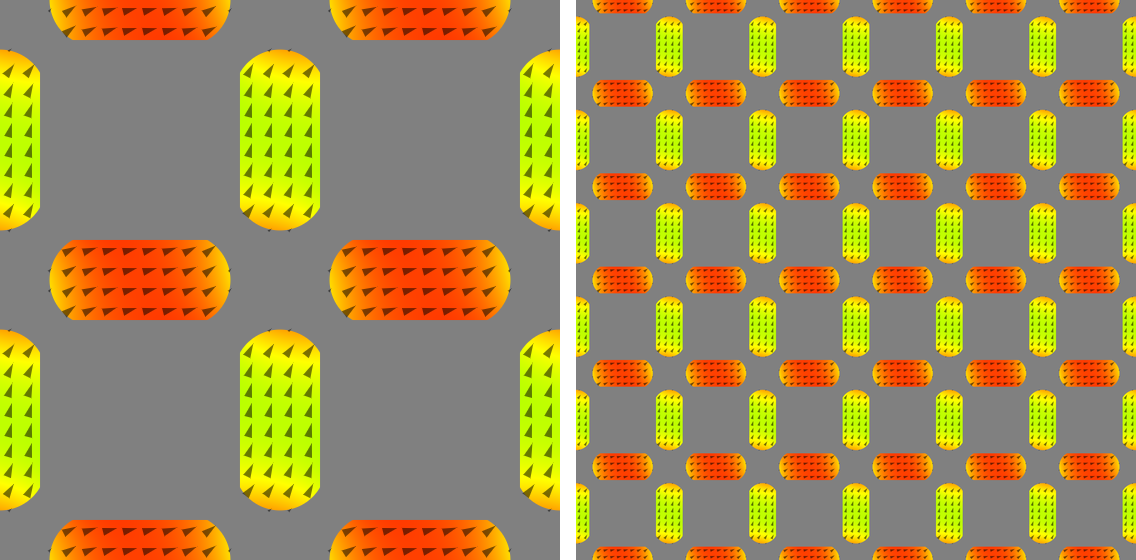
Left: one tile. Right: repeated 3 by 3.
A WebGL 1 fragment shader for this pattern:

```glsl
precision highp float;
// Lattice of upright and lying rounded bars, coloured by the angle of a field of small arrows.

#define REPEATS 2.0          // lattice periods across and down
#define ARROWS 14.0          // arrow cells per period
#define HALF_WIDTH 0.143     // bar half width, in periods
#define HALF_LENGTH 0.323    // bar half length, in periods
#define CAP_RADIUS 0.165     // radius of the bar ends
#define MID_ANGLE 75.0       // field angle in the middle of an upright bar, degrees
#define END_BEND 36.0        // turn of the field towards the bar ends
#define SKEW 9.0             // turn of the field between opposite corners
#define ARROW_HALF 0.36      // arrow half length, in cells
#define ARROW_BASE 0.2       // arrow half width at its base, in cells
#define ARROW_SHADE 0.52     // darkness of the arrows
#define BACKGROUND vec3(0.5)

uniform vec2 u_resolution;

// Offset to the nearest upright bar centre
vec2 barLocal(vec2 p) {
  return fract(p - vec2(0.0, 0.5) + 0.5) - 0.5;
}

// Signed distance to an upright bar: straight sides cut from circular ends
float barDistance(vec2 q) {
  vec2 a = abs(q);
  float cap = length(vec2(a.x, max(a.y - HALF_LENGTH + CAP_RADIUS, 0.0))) - CAP_RADIUS;
  return max(a.x - HALF_WIDTH, cap);
}

// Field angle in degrees inside an upright bar
float barAngle(vec2 q) {
  vec2 s = q / vec2(HALF_WIDTH, HALF_LENGTH);
  float t = abs(s.y);
  return MID_ANGLE - END_BEND * pow(t, 2.4) + 6.0 * t * t * s.x * s.x - SKEW * s.x * s.y;
}

// Nearest bar: x = distance, y = field angle; lying bars mirror upright ones in the diagonal
vec2 latticeField(vec2 p) {
  vec2 upright = barLocal(p);
  vec2 lying = barLocal(p.yx);
  float du = barDistance(upright);
  float dl = barDistance(lying);
  return du < dl ? vec2(du, barAngle(upright)) : vec2(dl, 90.0 - barAngle(lying));
}

// Hue between red (0) and green (120)
vec3 angleColor(float degrees) {
  float h = degrees / 60.0;
  return vec3(clamp(vec2(2.0 - h, h), 0.0, 1.0), 0.0);
}

// Signed distance to a slim triangle pointing along +x
float arrowDistance(vec2 v) {
  float side = abs(v.y) - ARROW_BASE * (ARROW_HALF - v.x) / (2.0 * ARROW_HALF);
  return max(-ARROW_HALF - v.x, side * 0.963);
}

float coverage(float d, float pixel) {
  return clamp(0.5 - d / pixel, 0.0, 1.0);
}

void main() {
  vec2 p = gl_FragCoord.xy / u_resolution * REPEATS;
  float pixel = REPEATS / min(u_resolution.x, u_resolution.y);

  // Bars
  vec2 field = latticeField(p);
  vec3 color = mix(BACKGROUND, angleColor(field.y), coverage(field.x, pixel));

  // Arrows: one per cell, shrinking at the bar ends
  vec2 cell = floor(p * ARROWS) + 0.5;
  vec2 cellField = latticeField(cell / ARROWS);
  float size = 1.0 - smoothstep(-0.022, 0.015, cellField.x);
  float angle = radians(cellField.y);
  vec2 dir = vec2(cos(angle), sin(angle));
  vec2 v = p * ARROWS - cell;
  vec2 turned = vec2(dot(v, dir), dot(v, vec2(-dir.y, dir.x)));
  float scale = max(size, 0.01);
  float arrow = coverage(arrowDistance(turned / scale) * scale, pixel * ARROWS);
  color *= 1.0 - ARROW_SHADE * arrow * step(0.01, size);

  gl_FragColor = vec4(color, 1.0);
}
```
